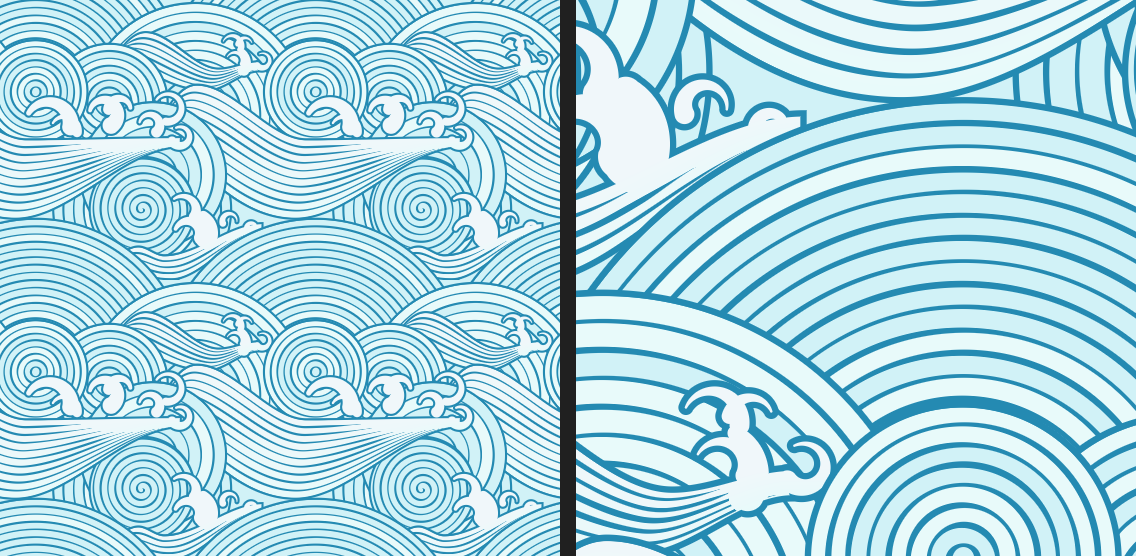
Left, the full canvas; right, a detail of the centre.
Reproduce this pattern procedurally as a WebGL 2 fragment shader.

```glsl
#version 300 es
precision highp float;

#define REPEATS 2.0
#define TILE 384.0
#define OUTLINE 1.45
#define STROKE 1.2
#define WOBBLE 0.3
#define INK vec3(0.14, 0.54, 0.70)
#define WATER vec3(0.82, 0.95, 0.97)
#define PALE vec3(0.91, 0.98, 0.98)
#define FOAM vec3(0.94, 0.97, 0.98)

uniform vec2 u_resolution;
out vec4 outColor;

const float PI = 3.14159;
float pixel;

float cover(float d) { return clamp(0.5 - d / pixel, 0.0, 1.0); }

float hash(float n) { return fract(sin(n * 12.99) * 4375.5); }

// Filled shape with inner strokes and an outline
void paint(inout vec3 col, float d, float strokes, vec3 fill) {
  fill = mix(fill, INK, cover(strokes));
  col = mix(col, fill, cover(d));
  col = mix(col, INK, cover(abs(d) - OUTLINE));
}

// Disc of rings; spiral = 1 winds them into one line
void dome(inout vec3 col, vec2 p, vec2 centre, float radius, float gap, float spiral, float limit) {
  vec2 q = p - centre;
  q.x = mod(q.x + 0.5 * TILE, TILE) - 0.5 * TILE;
  float r = length(q);
  float angle = atan(q.y, q.x + 1e-4);
  float k = (radius - r) / gap + spiral * angle / (2.0 * PI);
  float width = STROKE * (1.0 + WOBBLE * sin(angle * 2.0 + r * 0.24));
  float rings = abs(fract(k + 0.5) - 0.5) * gap - width;
  float tint = (1.0 - spiral) * step(0.72, hash(floor(k) + radius));
  paint(col, max(r - radius, p.y - limit), rings, mix(WATER, PALE, tint));
}

// Tapered arc: centre, radius, start angle; signed sweep, root and tip widths
float curl(vec2 p, vec4 arc, vec3 taper) {
  vec2 q = p - arc.xy;
  float span = abs(taper.x);
  float rel = (atan(q.y, q.x + 1e-4) - arc.w) * sign(taper.x) - 0.5 * span;
  rel = mod(rel + PI, 2.0 * PI) - PI + 0.5 * span;
  float t = clamp(rel / span, 0.0, 1.0);
  float a = arc.w + t * taper.x;
  return length(q - arc.z * vec2(cos(a), sin(a))) - mix(taper.y, taper.z, t);
}

// Upper and lower edge of a wave; crest and trough above, low point and end below
vec2 edges(float x, vec4 upper, vec4 lower) {
  float lead = max(upper.x - x, 0.0), back = max(lower.x - x, 0.0);
  float top = mix(upper.y, upper.w, smoothstep(upper.x, upper.z, x)) + 0.02 * lead * lead;
  top = mix(top, lower.w - 14.0, smoothstep(upper.z, lower.z, x));
  float bottom = mix(lower.y, lower.w, smoothstep(lower.x, lower.z, x)) - 0.004 * back * back;
  return vec2(top, bottom);
}

// Striped wave body joined to its foam
void wave(inout vec3 col, vec2 p, vec4 upper, vec4 lower, float count, float foam) {
  vec2 e = edges(p.x, upper, lower);
  vec2 slope = edges(p.x + 1.0, upper, lower) - e;
  float depth = max(e.y - e.x, 0.01);
  float v = clamp((p.y - e.x) / depth, 0.0, 1.0);
  float steep = length(vec2(1.0, mix(slope.x, slope.y, v)));
  float gap = depth / (count * steep);
  float body = max(e.x - p.y, p.y - e.y) / steep;
  body = max(body, max(p.x - lower.z, upper.x - 36.0 - p.x));
  // Strokes thin out toward the crest, the upper ones first
  float stop = mix(mix(upper.z, lower.z, 0.3), lower.z, v);
  float reach = 1.0 - smoothstep(stop - 0.25 * (lower.z - upper.z), stop, p.x);
  float width = STROKE * reach * min(1.0, gap / 6.0);
  width *= 1.0 + WOBBLE * sin(p.x * 0.03 + v * 11.0);
  float strokes = abs(fract(v * count + 0.5) - 0.5) * gap - width;
  strokes = max(strokes, -foam - 99.0 * step(0.0, foam));
  if (reach < 0.02) strokes = 9.0;
  paint(col, min(body, foam), strokes, mix(FOAM, PALE, v));
}

float backFoam(vec2 p) {
  float d = curl(p, vec4(318, 62, 13, 0.2), vec3(-2.9, 6, 2));
  d = min(d, curl(p, vec4(336, 62, 10, 3.3), vec3(2.6, 5, 2)));
  d = min(d, curl(p, vec4(322, 84, 12, 0.3), vec3(-2.9, 6, 2)));
  d = min(d, curl(p, vec4(318, 85, 20, 0.6), vec3(-1.6, 9, 5)));
  return min(d, curl(p, vec4(360, 83, 10, 2.4), vec3(-4.4, 6, 2)));
}

float mainFoam(vec2 p) {
  float d = curl(p, vec4(66, 171, 31, 0.1), vec3(-2.7, 13, 5));
  d = min(d, curl(p, vec4(88, 178, 18, 0.2), vec3(-2.8, 8, 3)));
  d = min(d, curl(p, vec4(142, 156, 19, 1.0), vec3(-3.9, 13, 4)));
  d = min(d, curl(p, vec4(164, 150, 15, PI), vec3(3.0, 9, 4)));
  d = min(d, curl(p, vec4(205, 171, 14, 0.8), vec3(-3.7, 9, 3)));
  d = min(d, curl(p, vec4(230, 148, 19, 1.7), vec3(-4.2, 7, 3)));
  return min(d, curl(p, vec4(247, 187, 13, 2.6), vec3(-4.6, 8, 3)));
}

float lowFoam(vec2 p) {
  float d = curl(p, vec4(250, 288, 19, 0.5), vec3(-2.7, 9, 3));
  d = min(d, curl(p, vec4(258, 322, 19, 0.2), vec3(-2.9, 12, 4)));
  d = min(d, curl(p, vec4(262, 314, 24, 0.5), vec3(-1.3, 17, 9)));
  d = min(d, curl(p, vec4(315, 303, 10, 2.8), vec3(3.6, 6, 2)));
  return min(d, curl(p, vec4(345, 313, 7, 3.1), vec3(3.0, 5, 3)));
}

void main() {
  float scale = REPEATS * TILE / u_resolution.x;
  pixel = scale;
  vec2 p = mod(vec2(gl_FragCoord.x, u_resolution.y - gl_FragCoord.y) * scale, TILE);
  vec3 col = WATER;

  // Far hills and the back wave
  dome(col, p, vec2(49, 126), 210.0, 10.5, 0.0, 200.0);
  dome(col, p, vec2(268, 158), 154.0, 13.0, 0.0, 210.0);
  wave(col, p, vec4(200, 44, 300, 94), vec4(285, 124, 355, 98), 6.0, backFoam(p));
  dome(col, p, vec2(150, 140), 80.0, 10.0, 0.0, 230.0);
  dome(col, p, vec2(49, 126), 71.0, 9.2, 0.0, 999.0);

  // Main wave passes behind the lower discs, then in front of them
  vec4 upper = vec4(270, 116, 420, 191), lower = vec4(405, 300, 632, 202);
  dome(col, p, vec2(195, 287), 122.0, 14.0, 0.0, 999.0);
  wave(col, p, upper, lower, 10.0, 999.0);
  dome(col, p, vec2(210, 240), 100.0, 17.0, 0.0, 999.0);
  dome(col, p, vec2(195, 287), 72.0, 10.0, 1.0, 999.0);
  wave(col, p + vec2(TILE, 0), upper, lower, 10.0, mainFoam(p));

  // Low wave, then the hills of the next row
  wave(col, p, vec4(190, 338, 225, 350), vec4(235, 383, 360, 320), 4.0, lowFoam(p));
  dome(col, p, vec2(49, 126.0 + TILE), 210.0, 10.5, 0.0, 999.0);
  outColor = vec4(col, 1.0);
}
```
